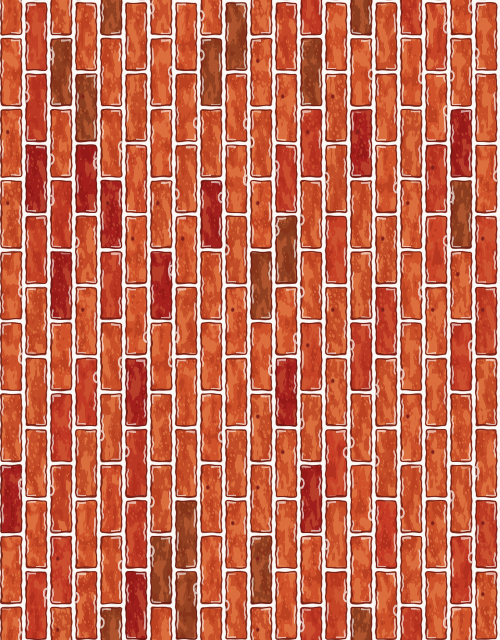
A Shadertoy shader for this pattern:

```glsl
// Upright clay bricks in half-offset columns, with pale joints and worn, mottled faces.
const vec2 REPEATS = vec2(20.0, 9.0);        // columns across, bricks down
const vec2 SHIFT = vec2(0.05, 0.015);        // grid offset, in cells
const vec2 CELL = vec2(1.0, 2.844);          // cell size, in column widths
const vec2 HALF_BRICK = vec2(0.425, 1.36);
const float CORNER = 0.09;
const float WOBBLE = 0.013;
const float RIM = 0.045;
const float GLINT_DEPTH = 0.085;
const float GLINT_WIDTH = 0.012;
const float TAU = 6.28318;

const vec3 MORTAR = vec3(0.985, 0.975, 0.965);
const vec3 JOINT_SHADE = vec3(0.84, 0.68, 0.64);
const vec3 ORANGE = vec3(0.79, 0.31, 0.16);
const vec3 RED = vec3(0.75, 0.22, 0.14);
const vec3 CRIMSON = vec3(0.63, 0.12, 0.11);
const vec3 BROWN = vec3(0.57, 0.25, 0.13);
const vec3 PINK = vec3(0.89, 0.45, 0.34);
const vec3 LIGHT = vec3(0.88, 0.46, 0.26);
const vec3 RIM_DARK = vec3(0.50, 0.12, 0.10);

float hash(vec2 p) {
    vec3 q = fract(p.xyx * 0.1031);
    q += dot(q, q.yzx + 33.33);
    return fract((q.x + q.y) * q.z);
}

float roundedBox(vec2 p, vec2 halfSize, float radius) {
    vec2 q = abs(p) - halfSize + radius;
    return length(max(q, 0.0)) + min(max(q.x, q.y), 0.0) - radius;
}

// Bent, layered sines for large stains
float stains(vec2 p, float seed) {
    float sum = 0.0, amp = 0.5;
    for (int i = 0; i < 4; i++) {
        p = mat2(0.8, 0.6, -0.6, 0.8) * p * 1.6 + seed * 19.0;
        sum += amp * sin(p.x + 1.4 * sin(p.y + seed * TAU)) * cos(0.7 * p.y);
        amp *= 0.68;
    }
    return sum;
}

// Cellular distance for small flecks
float flecks(vec2 p, float seed) {
    vec2 base = floor(p);
    float nearest = 2.0;
    for (int y = -1; y <= 1; y++)
        for (int x = -1; x <= 1; x++) {
            vec2 cell = base + vec2(x, y);
            vec2 key = cell + 40.0 + floor(seed * 900.0);
            vec2 site = cell + vec2(hash(key), hash(key + 57.0));
            nearest = min(nearest, length(p - site) + 0.35 * hash(key + 91.0));
        }
    return nearest;
}

vec3 clayColor(float pick) {
    vec3 clay = mix(ORANGE, RED, smoothstep(0.60, 0.80, pick));
    clay = pick > 0.86 ? CRIMSON : clay;
    clay = pick > 0.92 ? BROWN : clay;
    return pick > 0.99 ? PINK : clay;
}

vec3 brickFace(vec2 p, float d, vec2 id, float px) {
    float seed = hash(id + 11.0), pick = hash(id + 31.0), kind = hash(id + 73.0);
    vec3 clay = clayColor(pick);
    vec3 pale = mix(clay, LIGHT, pick < 0.7 ? 0.9 : 0.4);
    vec3 color = clay * (0.96 + 0.08 * seed);

    // Stains and flecks
    float s = stains(p * vec2(3.6, 1.8), seed);
    float soft = 0.06 + px;
    color = mix(color, clay * vec3(0.93, 0.82, 0.82), smoothstep(-soft, soft, -s - 0.30));
    color = mix(color, pale, smoothstep(-soft, soft, s - 0.20) * 0.9);
    float f = flecks(p * vec2(6.5, 4.5) + vec2(0.0, p.x * 2.0), seed);
    float size = mix(0.20, 0.42, kind);
    color = mix(color, pale, (1.0 - smoothstep(size - 0.08, size + 0.08, f)) * 0.75);

    // Knot hole
    float knot = length((p - vec2(-0.14, 0.45)) * vec2(1.0, 0.8));
    float hasKnot = step(0.72, kind);
    color = mix(color, RIM_DARK, hasKnot * (1.0 - smoothstep(0.03, 0.06 + px, knot)));

    // Dark rim, heavier on the left and bottom
    float rim = RIM + 0.025 * (step(p.x, -0.3) + step(p.y, -1.25)) * (0.5 + 0.5 * sin(p.y * 4.0 + seed * TAU));
    color = mix(color, mix(RIM_DARK, clay * 0.55, 0.4), smoothstep(-rim - 0.02, -rim + 0.02, d));

    // Broken glint along the rim
    float glint = 1.0 - smoothstep(GLINT_WIDTH, GLINT_WIDTH + px, abs(d + GLINT_DEPTH + 0.012 * sin(p.y * 17.0)));
    glint *= smoothstep(0.25, 0.6, sin(p.y * 3.1 + sign(p.x) * 1.7 + seed * 40.0));

    // Curved chip on one side
    float side = seed < 0.5 ? -1.0 : 1.0;
    vec2 chipCenter = vec2(side * HALF_BRICK.x, mix(-0.7, 0.8, pick));
    float arc = abs(length((p - chipCenter) * vec2(1.0, 0.7)) - 0.13);
    float chip = step(kind, 0.35) * (1.0 - smoothstep(GLINT_WIDTH, GLINT_WIDTH + px, arc));
    return mix(color, MORTAR, max(glint * 0.6, chip * 0.7));
}

void mainImage(out vec4 fragColor, in vec2 fragCoord) {
    // Brick grid, wrapped at the canvas edges
    vec2 grid = fragCoord / iResolution.xy * REPEATS + SHIFT;
    float column = floor(grid.x);
    grid.y += 0.5 * (1.0 - mod(column, 2.0));
    vec2 id = mod(floor(grid), REPEATS);
    vec2 p = (fract(grid) - 0.5) * CELL;
    float px = REPEATS.x / iResolution.x;

    // Uneven brick outline
    float seed = hash(id + 5.0);
    float wave = sin(p.y * 8.0 + p.x * 5.0 + seed * TAU) + 0.6 * sin(p.y * 19.0 - p.x * 11.0 + seed * 31.0);
    float d = roundedBox(p, HALF_BRICK, CORNER) + WOBBLE * wave;

    vec3 joint = mix(JOINT_SHADE, MORTAR, smoothstep(0.0, 0.04, d));
    vec3 color = mix(brickFace(p, d, id, px), joint, smoothstep(-0.5 * px, 0.5 * px, d));
    fragColor = vec4(color, 1.0);
}
```
